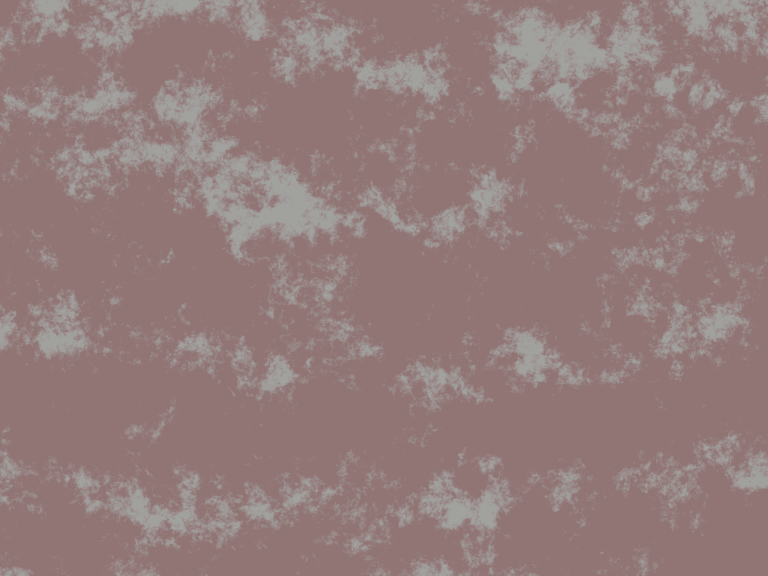
This texture is drawn by a WebGL 1 fragment shader. Its source:

```glsl
precision highp float;
// Weathered mauve wall with ragged grey flaking in wavy horizontal bands.

uniform vec2 u_resolution;

const vec3 MAUVE = vec3(0.568, 0.456, 0.456);
const vec3 GREY = vec3(0.632, 0.630, 0.620);

const float BAND_COUNT = 4.0;      // bands per canvas height
const vec2 BAND_RISE = vec2(0.06, 0.25);  // lower edge, as shares of a band
const vec2 BAND_FADE = vec2(0.35, 0.92);  // thinning toward the top
const float BAND_STRENGTH = 0.15;
const float BAND_MEAN = 0.47;      // average of the band profile
const float BAND_SWAY = 0.9;       // slow bending of the bands
const float BAND_WOBBLE = 0.35;    // smaller dents in their edges

const float PATCH_SCALE = 3.2;
const float PATCH_STRENGTH = 0.11;

const float GRAIN_SCALE = 12.0;
const float GRAIN_GAIN = 0.83;
const float GRAIN_WARP = 0.012;
const int GRAIN_OCTAVES = 6;

const float FLAKE_START = 0.003;   // field value where grey appears
const float FLAKE_FULL = 0.227;    // field value where grey is solid

float hash(vec2 cell) {
  vec3 q = fract(vec3(cell.xyx) * 0.1031);
  q += dot(q, q.yzx + 33.33);
  return fract((q.x + q.y) * q.z);
}

float valueNoise(vec2 p) {
  vec2 cell = floor(p);
  vec2 f = fract(p);
  vec2 w = f * f * (3.0 - 2.0 * f);
  float low = mix(hash(cell), hash(cell + vec2(1.0, 0.0)), w.x);
  float high = mix(hash(cell + vec2(0.0, 1.0)), hash(cell + 1.0), w.x);
  return mix(low, high, w.y);
}

// Rough fractal noise; each octave is turned to hide the lattice.
float grain(vec2 p) {
  mat2 turnAndDouble = mat2(1.6, 1.2, -1.2, 1.6);
  float sum = 0.0;
  float total = 0.0;
  float amplitude = 1.0;
  for (int i = 0; i < GRAIN_OCTAVES; i++) {
    sum += amplitude * valueNoise(p);
    total += amplitude;
    amplitude *= GRAIN_GAIN;
    p = turnAndDouble * p + vec2(17.3, 9.1);
  }
  return sum / total;
}

// Firm lower edge, a plateau, then a slow fade upward.
float bandProfile(vec2 p) {
  float sway = BAND_SWAY * valueNoise(p * vec2(1.5, 1.1) + 31.7);
  float wobble = BAND_WOBBLE * valueNoise(p * 5.0 + 57.2);
  float s = fract(p.y * BAND_COUNT + sway + wobble);
  float rise = smoothstep(BAND_RISE.x, BAND_RISE.y, s);
  return rise * (1.0 - smoothstep(BAND_FADE.x, BAND_FADE.y, s));
}

void main() {
  vec2 p = gl_FragCoord.xy / u_resolution.y;

  // Bend the grain slightly so that the flakes fray and curl.
  vec2 bend = vec2(valueNoise(p * 14.0 + 71.0), valueNoise(p * 14.0 + 93.0)) - 0.5;
  vec2 frayed = p + GRAIN_WARP * bend;

  float band = BAND_STRENGTH * (bandProfile(p) - BAND_MEAN);
  float patches = PATCH_STRENGTH * (valueNoise(p * PATCH_SCALE + 12.4) - 0.5);
  float field = grain(frayed * GRAIN_SCALE + 5.0) - 0.5 + band + patches;

  float flake = smoothstep(FLAKE_START, FLAKE_FULL, field);
  gl_FragColor = vec4(mix(MAUVE, GREY, flake), 1.0);
}
```
